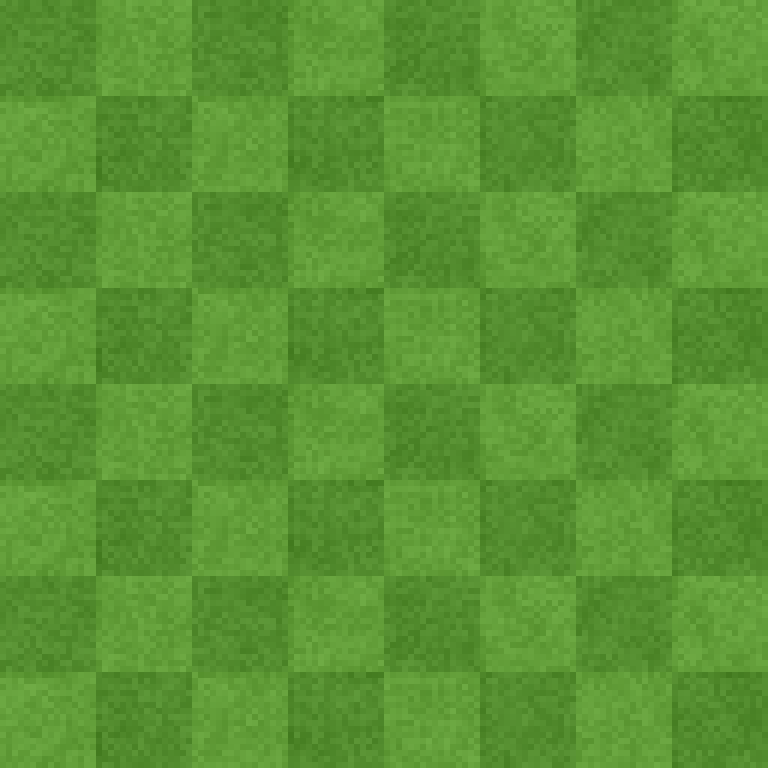
Give the GLSL for this pattern, as a WebGL 1 fragment shader.

```glsl
precision highp float;

uniform vec2 u_resolution;

const float CHECKS = 8.0;
const float BLOCKS_PER_CHECK = 16.0;
const float NOISE_ROWS = 32.0;

const vec3 DARK_GRASS = vec3(0.325, 0.547, 0.180);
const vec3 LIGHT_GRASS = vec3(0.388, 0.620, 0.225);
const vec3 GRAIN_TINT = vec3(0.085, 0.090, 0.080);

float hash(vec2 p) {
  return fract(sin(dot(p, vec2(127.1, 311.7))) * 43758.5453);
}

// Smooth noise that repeats every rowPeriod cells vertically.
float valueNoise(vec2 p, float rowPeriod) {
  vec2 i = floor(p);
  vec2 f = fract(p);
  f = f * f * (3.0 - 2.0 * f);
  float y0 = mod(i.y, rowPeriod);
  float y1 = mod(i.y + 1.0, rowPeriod);
  float lower = mix(hash(vec2(i.x, y0)), hash(vec2(i.x + 1.0, y0)), f.x);
  float upper = mix(hash(vec2(i.x, y1)), hash(vec2(i.x + 1.0, y1)), f.x);
  return mix(lower, upper, f.y);
}

// Fine blades plus broad uneven growth, centred on zero.
float grassGrain(vec2 block, float rowPeriod) {
  vec2 wrapped = vec2(block.x, mod(block.y, rowPeriod));
  float blades = hash(wrapped + 3.0) - 0.5;
  float growth = valueNoise(wrapped / 4.0 + vec2(40.0, 0.0), rowPeriod / 4.0) - 0.5;
  return 0.85 * blades + 0.4 * growth;
}

// Faint dark line along the first column and top row of alternate checks.
float mowingSeam(vec2 block, float size) {
  vec2 pair = mod(block, 2.0 * size);
  float column = 1.0 - step(0.5, abs(pair.x - size));
  float row = 1.0 - step(0.5, abs(pair.y - size + 1.0));
  return max(column, row);
}

vec3 turf(vec2 block) {
  vec2 check = floor(block / BLOCKS_PER_CHECK);
  float odd = mod(check.x + check.y, 2.0);
  vec3 grass = mix(LIGHT_GRASS, DARK_GRASS, odd);
  float shade = grassGrain(block, NOISE_ROWS);
  shade -= 0.25 * mowingSeam(block, BLOCKS_PER_CHECK);
  return grass + GRAIN_TINT * shade;
}

void main() {
  float side = min(u_resolution.x, u_resolution.y);
  float blocks = CHECKS * BLOCKS_PER_CHECK;
  vec2 p = gl_FragCoord.xy / side * blocks;
  float pixelWidth = blocks / side;

  // Blend neighbouring blocks over one pixel at their shared edges.
  vec2 corner = floor(p - 0.5);
  vec2 blend = clamp((fract(p - 0.5) - 0.5) / pixelWidth + 0.5, 0.0, 1.0);
  vec3 lower = mix(turf(corner), turf(corner + vec2(1.0, 0.0)), blend.x);
  vec3 upper = mix(turf(corner + vec2(0.0, 1.0)), turf(corner + 1.0), blend.x);

  gl_FragColor = vec4(mix(lower, upper, blend.y), 1.0);
}
```
